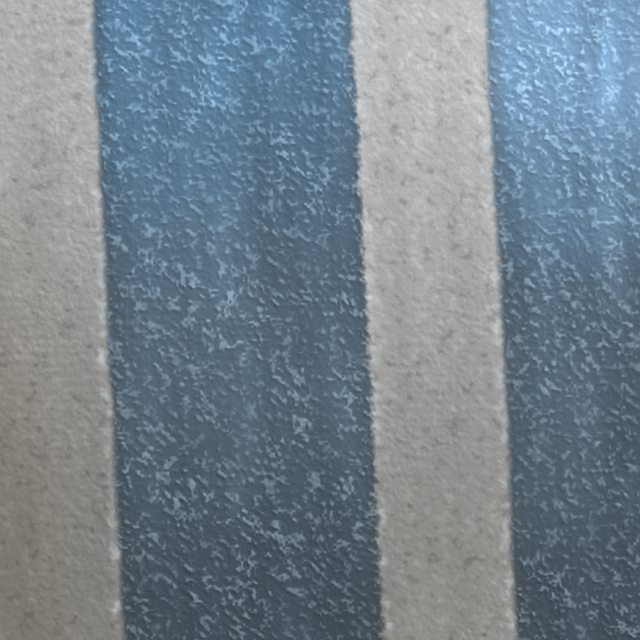
Give the GLSL for this texture, as a Shadertoy shader.

```glsl
const float PERIOD = 0.615;       // one blue plus one pale stripe
const float BLUE_WIDTH = 0.405;
const float FIRST_EDGE = 0.193;   // left edge of the first blue stripe at the bottom
const float SLANT = 0.050;        // leftward drift of the stripes from bottom to top
const float EDGE_SOFTNESS = 0.006;
const float EDGE_WOBBLE = 0.010;
const float PILE_SCALE = 135.0;   // tufts across the canvas
const float BLUE_RELIEF = 0.24;
const float BLUE_FLECKS = 0.15;
const float PALE_RELIEF = 0.16;

const vec3 BLUE_LOW = vec3(0.270, 0.318, 0.358);
const vec3 BLUE_MID = vec3(0.330, 0.405, 0.465);
const vec3 BLUE_HIGH = vec3(0.355, 0.500, 0.620);
const vec3 BLUE_SHEEN = vec3(0.490, 0.635, 0.765);
const vec3 PALE_LOW = vec3(0.545, 0.542, 0.530);
const vec3 PALE_HIGH = vec3(0.745, 0.748, 0.752);
const vec3 SEAM_SHADOW = vec3(0.285, 0.305, 0.320);
const vec3 SEAM_GLINT = vec3(0.760, 0.785, 0.800);
const vec3 FLECK_TINT = vec3(0.95, 1.00, 1.02);

float hash(vec2 p) {
    return fract(sin(dot(p, vec2(127.1, 311.7))) * 43758.5453);
}

float noise(vec2 p) {
    vec2 i = floor(p), f = fract(p);
    f = f * f * (3.0 - 2.0 * f);
    return mix(mix(hash(i), hash(i + vec2(1, 0)), f.x),
               mix(hash(i + vec2(0, 1)), hash(i + vec2(1, 1)), f.x), f.y);
}

float fbm(vec2 p) {
    float sum = 0.0, amplitude = 0.5;
    for (int i = 0; i < 4; i++) {
        sum += amplitude * noise(p);
        p = mat2(1.6, 1.2, -1.2, 1.6) * p + 7.3;
        amplitude *= 0.5;
    }
    return sum;
}

// Height of the short slanted tufts
float pileHeight(vec2 uv) {
    vec2 p = uv * PILE_SCALE;
    p += 1.2 * vec2(noise(p * 0.2), noise(p * 0.2 + 31.0));
    vec2 q = mat2(0.8, 0.6, -0.6, 0.8) * p;
    return 0.6 * noise(q * vec2(0.75, 1.1)) + 0.4 * noise(mat2(0.6, 0.8, -0.8, 0.6) * q * 1.7 + 17.0);
}

// Positive inside blue stripes, negative inside pale ones
float blueDistance(float x) {
    float fromCentre = (fract((x - 0.5 * BLUE_WIDTH) / PERIOD + 0.5) - 0.5) * PERIOD;
    return 0.5 * BLUE_WIDTH - abs(fromCentre);
}

vec3 blueCloth(vec2 uv, float stripeX, float cloud) {
    float y = uv.y + 0.2 * (cloud - 0.47);
    vec3 color = mix(BLUE_LOW, BLUE_MID, smoothstep(0.0, 0.55, y));
    color = mix(color, BLUE_HIGH, smoothstep(0.48, 1.0, y));
    color = mix(color, BLUE_SHEEN, smoothstep(0.45, 0.82, uv.x) * smoothstep(0.52, 0.90, y));

    // Brushed streaks along the stripe, with a lighter crease near its middle
    float streak = fbm(vec2(stripeX * 28.0, uv.y * 3.0)) - 0.47;
    float across = fract(stripeX / PERIOD) * PERIOD - 0.185;
    float crease = exp(-across * across / 0.0003) * smoothstep(0.3, 0.65, noise(vec2(3.0, uv.y * 9.0)));
    return color * (1.0 + 0.24 * streak + 0.13 * crease);
}

vec3 paleCloth(vec2 uv, float stripeX, float cloud) {
    float y = uv.y + 0.2 * (cloud - 0.47);
    vec3 color = mix(PALE_LOW, PALE_HIGH, smoothstep(0.08, 1.0, y));
    color *= mix(0.91, 1.0, smoothstep(0.0, 0.45, uv.x));
    float streak = fbm(vec2(stripeX * 22.0, uv.y * 2.5 + 9.0)) - 0.47;
    float warmth = (1.0 - smoothstep(0.0, 0.2, uv.x)) * (1.0 - uv.y);
    color *= 1.0 + 0.12 * streak - warmth * vec3(0.01, 0.04, 0.09);

    // Faint cross ribs in the middle of the height
    float rib = sin(uv.y * 430.0 + 3.0 * noise(uv * 25.0));
    return color * (1.0 + 0.016 * rib * exp(-pow((uv.y - 0.42) / 0.13, 2.0)));
}

void mainImage(out vec4 fragColor, in vec2 fragCoord) {
    vec2 uv = fragCoord / iResolution.xy;
    float cloud = fbm(uv * vec2(7.0, 5.0));
    float height = pileHeight(uv);

    // Stripe layout with an edge frayed by the tufts
    float stripeX = uv.x - FIRST_EDGE + SLANT * uv.y;
    float fray = height - 0.5 + 0.4 * (noise(vec2(uv.x * 5.0, uv.y * 14.0)) - 0.5);
    float d = blueDistance(stripeX + EDGE_WOBBLE * fray);
    float blueMask = smoothstep(-EDGE_SOFTNESS, EDGE_SOFTNESS, d);

    // Seams: shade on the blue side, broken glint on the pale side
    float patchy = smoothstep(0.35, 0.8, noise(vec2(stripeX * 60.0, uv.y * 90.0)));
    vec3 blue = blueCloth(uv, stripeX, cloud);
    blue = mix(blue, SEAM_SHADOW, 0.5 * exp(-max(d, 0.0) / 0.016));
    vec3 pale = paleCloth(uv, stripeX, cloud);
    float glint = exp(-pow((d + 0.008) / 0.007, 2.0));
    pale = mix(pale, SEAM_GLINT, glint * (0.08 + 0.45 * patchy));

    // Dense pile lit from the upper right, with greyish tips on the blue
    float relief = height - pileHeight(uv + vec2(0.0022, 0.0030));
    float patches = 0.4 + 1.2 * fbm(uv * 13.0 + 4.0);
    float tips = smoothstep(0.48, 0.85, height);
    blue *= 1.0 + patches * BLUE_RELIEF * relief;
    blue += patches * BLUE_FLECKS * tips * FLECK_TINT;
    pale *= 1.0 + patches * PALE_RELIEF * relief;

    // Small soft pits and pale crumbs in the pale pile
    float grain = fbm(mat2(0.8, 0.6, -0.6, 0.8) * uv * 80.0 + 50.0);
    pale *= 1.0 - 0.13 * smoothstep(0.54, 0.80, grain) + 0.07 * smoothstep(0.40, 0.20, grain);

    fragColor = vec4(mix(pale, blue, blueMask), 1.0);
}
```
